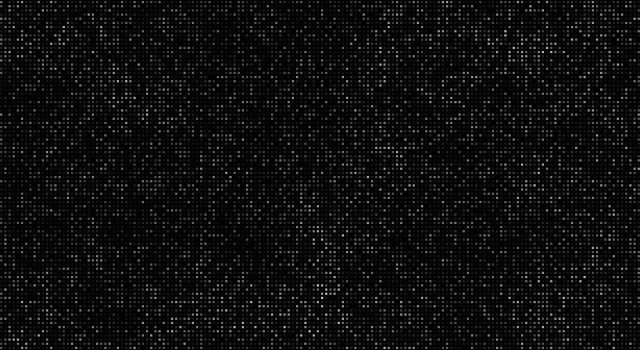
Write a Shadertoy shader that draws this pattern.

```glsl
// A dense, centred grid of small grey squares on near-black, 84 rows high.
// Each cell draws its brightness from a skewed integer hash, and low-frequency
// value noise gathers brighter and darker cells into faint, wide patches.

const float ROWS = 84.0;
const float HALF_SIDE = 0.265;   // half the square's side, in cells
const vec3 BACKGROUND = vec3(0.012);
const vec3 TINT = vec3(1.0);

// Integer hash of a lattice point and seed, from 0 to 1
float hash(ivec2 p, uint seed) {
    uvec2 q = uvec2(p);
    uint n = q.x * 1597u + q.y * 51749u + seed * 7919u;
    n = n * 747796405u + 2891336453u;
    n = ((n >> ((n >> 28u) + 4u)) ^ n) * 277803737u;
    n = (n >> 22u) ^ n;
    return float(n >> 8u) / 16777216.0;
}

float valueNoise(vec2 p, uint seed) {
    ivec2 i = ivec2(floor(p));
    vec2 f = fract(p);
    f = f * f * (3.0 - 2.0 * f);
    float low = mix(hash(i, seed), hash(i + ivec2(1, 0), seed), f.x);
    float high = mix(hash(i + ivec2(0, 1), seed), hash(i + ivec2(1, 1), seed), f.x);
    return mix(low, high, f.y);
}

// Two octaves of patchiness, from 0 to 1
float patches(vec2 cell) {
    return 0.6 * valueNoise(cell / 17.0, 3u) + 0.4 * valueNoise(cell / 7.0, 5u);
}

// Most cells are dim, a few are bright and some are nearly out
float cellBrightness(vec2 cell) {
    ivec2 id = ivec2(cell);
    float level = 0.06 + 0.5 * pow(hash(id, 1u), 3.0);
    float lit = mix(0.15, 1.0, smoothstep(0.03, 0.12, hash(id, 2u)));
    return level * lit * mix(0.55, 1.5, patches(cell));
}

// Box-filtered coverage of a centred square
float squareCoverage(vec2 p, float halfSide, float pixel) {
    vec2 cover = clamp((halfSide - abs(p)) / pixel + 0.5, 0.0, 1.0);
    return cover.x * cover.y;
}

void mainImage(out vec4 fragColor, in vec2 fragCoord) {
    // Cell units, with a cell corner at the canvas centre
    float pixel = ROWS / iResolution.y;
    vec2 p = (fragCoord - 0.5 * iResolution.xy) * pixel;
    vec2 cell = floor(p);

    float cover = squareCoverage(p - cell - 0.5, HALF_SIDE, pixel);
    vec3 color = mix(BACKGROUND, TINT * cellBrightness(cell), cover);
    fragColor = vec4(color, 1.0);
}
```
